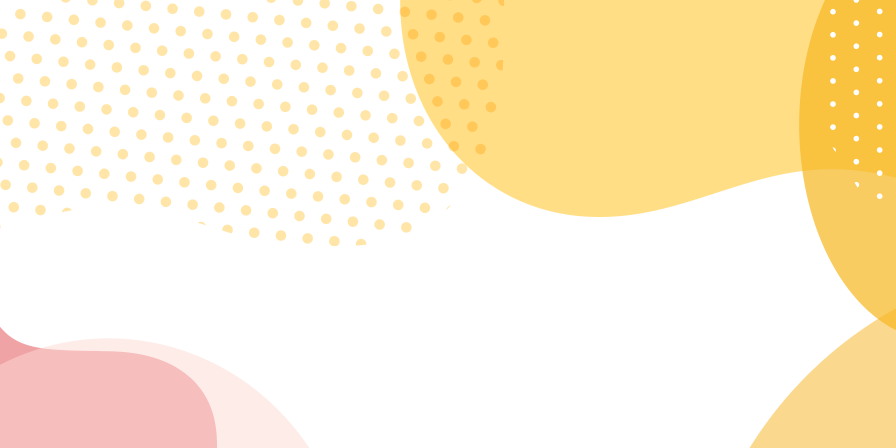
Reproduce this background procedurally as a WebGL 2 fragment shader.

```glsl
#version 300 es
precision highp float;
// Flat abstract backdrop: soft yellow and pink blobs in the corners of a white
// page, with two fields of dots. Each blob is an implicit curve (negative inside),
// smoothed by its screen-space gradient; the dots come from repeated lattices.
uniform vec2 u_resolution;
out vec4 outColor;

// Antialiased coverage of the region where d < 0
float cover(float d) {
    float slope = length(vec2(dFdx(d), dFdy(d)));
    return clamp(0.5 - d / max(slope, 1e-6), 0.0, 1.0);
}

// Quarter superellipse, extended flat along its negative axes
float lobe(vec2 q, vec2 radii, float power) {
    vec2 s = pow(max(q, 0.0) / radii, vec2(power));
    return s.x + s.y - 1.0;
}

float ellipse(vec2 q, vec2 radii) {
    return length(q / radii) - 1.0;
}

// Distance to the nearest dot of a lattice spanned by the columns of basis
float latticeDots(vec2 q, mat2 basis, float radius) {
    vec2 cell = inverse(basis) * q;
    return length(basis * (cell - round(cell))) - radius;
}

void main() {
    // Layout grid: 384 units per canvas height, y measured down from the top
    vec2 p = vec2(gl_FragCoord.x, u_resolution.y - gl_FragCoord.y) * 384.0 / u_resolution.y;
    vec3 color = vec3(1.0);

    // Large yellow blob: rounded left flank, then a wavy lower edge
    float flank = lobe(vec2(514.0 - p.x, p.y), vec2(171.0, 186.0), 2.08);
    float wave = 165.5 + 20.5 * cos((max(p.x, 514.0) - 514.0) * 0.0158);
    float yellow = cover(flank) * cover(p.y - wave);
    color = mix(color, vec3(1.0, 0.871, 0.525), yellow);

    // Slanted dot field with a wavy hem, multiplied over the blob
    float hem = 194.5 - 17.5 * cos((min(p.x, 267.0) - 95.0) * 0.0183);
    float field = cover(p.y - hem) * cover(lobe(p - vec2(285.0, 20.0), vec2(147.0, 191.0), 2.5));
    float dots = latticeDots(p - vec2(17.5, 12.1), mat2(22.9, 2.43, 7.0, 19.2), 4.5);
    color *= mix(vec3(1.0), vec3(1.0, 0.9, 0.66), cover(dots) * field);

    // Lower right disc, then the translucent amber ellipse above it
    float disc = length(p - vec2(935.0, 565.0)) - 344.0;
    color = mix(color, vec3(0.98, 0.85, 0.56), cover(disc));
    float amber = ellipse(p - vec2(805.0, 107.0), vec2(120.0, 185.0));
    color = mix(color, vec3(0.97, 0.72, 0.14), 0.72 * cover(amber));

    // Staggered white specks, cut off by a slanted lower edge
    float specks = latticeDots(p - vec2(714.0, 10.0), mat2(20.0, 9.8, 0.0, 19.8), 2.4);
    float cut = min(127.0 + 1.6 * (p.x - 714.0), 176.0);
    float speckField = cover(p.y - cut) * cover(704.0 - p.x);
    color = mix(color, vec3(1.0), cover(specks) * speckField);

    // Rose blob with a flared left shoulder, veiled by a pale ellipse
    float shoulder = 301.0 - 21.0 * exp(-p.x / 17.0) - p.y;
    float body = lobe(vec2(p.x - 86.0, 384.0 - p.y), vec2(100.0, 83.0), 2.4);
    float rose = cover(p.x < 86.0 ? shoulder / 83.0 : body);
    color = mix(color, vec3(0.937, 0.64, 0.647), rose);
    float veil = ellipse(p - vec2(93.0, 510.0), vec2(210.0, 220.0));
    color = mix(color, vec3(0.99, 0.85, 0.83), 0.5 * cover(veil));

    outColor = vec4(color, 1.0);
}
```
